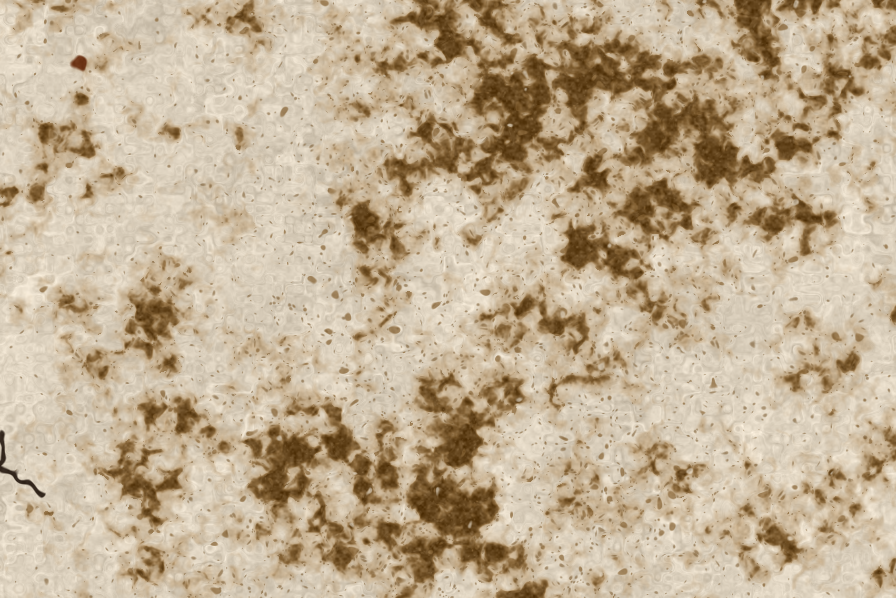
Give the GLSL for this texture, as a Shadertoy shader.

```glsl
// Pale, chalky ground stained by brown soil: a broad uneven band of blotches.
// Layered value noise sets the soil depth, which drives a tan-to-brown ramp;
// hashed cells scatter specks, and a noise slope gives the surface its relief.

#define BLOTCH_SCALE 8.0
#define CLUMP_SCALE 28.0
#define CRUMB_SCALE 85.0
#define BAND_WIDTH 0.53
#define BAND_GAIN 0.20
#define CLEAN_LEVEL 0.32
#define RELIEF 0.28
#define GRAIN 0.09

const vec3 CHALK = vec3(0.865, 0.820, 0.745);
const vec3 DUST  = vec3(0.755, 0.655, 0.515);
const vec3 SOIL  = vec3(0.540, 0.405, 0.225);
const vec3 PEAT  = vec3(0.365, 0.245, 0.090);
const vec3 TWIG  = vec3(0.200, 0.150, 0.110);
const vec3 RUST  = vec3(0.430, 0.210, 0.090);

float hash(vec2 p) {
    return fract(sin(dot(p, vec2(127.1, 311.7))) * 43758.5453);
}

float noise(vec2 p) {
    vec2 i = floor(p), f = fract(p);
    f = f * f * (3.0 - 2.0 * f);
    return mix(mix(hash(i), hash(i + vec2(1, 0)), f.x),
               mix(hash(i + vec2(0, 1)), hash(i + vec2(1, 1)), f.x), f.y);
}

// Fractal noise, normalised to 0..1, rotated between octaves
float fbm(vec2 p) {
    float sum = 0.0, amp = 0.5, total = 0.0;
    for (int i = 0; i < 4; i++) {
        sum += amp * noise(p);
        total += amp;
        p = mat2(1.6, 1.2, -1.2, 1.6) * p + 17.3;
        amp *= 0.55;
    }
    return sum / total;
}

// How much soil a region tends to hold, 0 clean to about 1.5
float soilBand(vec2 p) {
    float offset = abs(p.x - 0.75 - 0.2 * p.y) / BAND_WIDTH;
    float band = exp(-offset * offset * offset);
    vec2 low = (p - vec2(0.83, 0.10)) / vec2(0.30, 0.14);
    vec2 high = (p - vec2(0.97, 0.92)) / vec2(0.14, 0.16);
    return band + 0.5 * exp(-dot(low, low)) + 0.35 * exp(-dot(high, high));
}

// Round specks, one per hashed cell; chance is the filled share of cells
float specks(vec2 p, float scale, float chance, float pixel) {
    vec2 q = p * scale, cell = floor(q);
    float cover = 0.0;
    for (int y = -1; y <= 1; y++)
    for (int x = -1; x <= 1; x++) {
        vec2 id = cell + vec2(x, y);
        vec2 centre = id + vec2(hash(id + 3.1), hash(id + 7.7));
        float radius = mix(0.10, 0.36, pow(hash(id + 11.9), 2.0));
        float soft = max(0.10, pixel * scale);
        float dot_ = 1.0 - smoothstep(radius - soft, radius + soft, length(q - centre));
        cover = max(cover, dot_ * step(hash(id + 23.5), chance));
    }
    return cover;
}

float segment(vec2 p, vec2 a, vec2 b) {
    vec2 d = b - a;
    return length(p - a - d * clamp(dot(p - a, d) / dot(d, d), 0.0, 1.0));
}

void mainImage(out vec4 fragColor, in vec2 fragCoord) {
    vec2 p = fragCoord / iResolution.y;
    float pixel = 1.0 / iResolution.y;
    vec2 warp = vec2(noise(p * 60.0), noise(p * 60.0 + 40.0)) - 0.5;
    vec2 w = p + 0.012 * warp;

    // Soil depth: large blotches broken into clumps and crumbs
    float band = soilBand(p);
    float depth = fbm(w * BLOTCH_SCALE) - 0.5
                + 0.85 * (fbm(w * CLUMP_SCALE + 9.0) - 0.5)
                + 0.30 * (noise(w * CRUMB_SCALE) - 0.5)
                + BAND_GAIN * band - CLEAN_LEVEL;

    // Chalk surface lit from the upper left
    vec2 r = p * 20.0 + 2.0 * warp;
    float slope = fbm(r) - fbm(r + vec2(-0.22, 0.25));
    vec3 color = CHALK + RELIEF * slope * vec3(1.0, 1.02, 1.05);
    color -= 0.10 * (fbm(p * 5.0 + 31.0) - 0.5);

    // Dust, soil and deep soil
    color = mix(color, DUST, smoothstep(-0.36, 0.05, depth));
    color = mix(color, SOIL, smoothstep(-0.06, 0.09, depth));
    color = mix(color, PEAT, 0.92 * smoothstep(0.02, 0.21, depth));

    // Scattered crumbs of soil and a few pale chips
    float chance = 0.02 + 0.16 * band + 0.4 * smoothstep(-0.25, 0.05, depth);
    color = mix(color, SOIL, 0.75 * specks(w, 58.0, 0.45 * chance, pixel));
    color = mix(color, SOIL * 0.9, 0.60 * specks(w + 5.0, 120.0, chance, pixel));
    color = mix(color, CHALK, 0.70 * specks(w + 9.0, 45.0, 0.035 * band, pixel));

    // Faint scratch, rusty pebble and a twig at the left edge
    float scratch = segment(w, vec2(1.33, 0.02), vec2(1.46, 0.25));
    color = mix(color, DUST, 0.5 * (1.0 - smoothstep(0.001, 0.008, scratch)));
    float pebble = length(w - vec2(0.133, 0.892)) - 0.012;
    color = mix(color, RUST, 1.0 - smoothstep(-0.003, 0.003, pebble));
    float twig = min(segment(w, vec2(-0.02, 0.235), vec2(0.075, 0.172)),
                     segment(w, vec2(0.0, 0.222), vec2(0.004, 0.275))) - 0.004;
    color = mix(color, TWIG, 1.0 - smoothstep(-pixel, 1.5 * pixel, twig));

    // Fine grain, stronger on the soil
    float grain = noise(p * 170.0) + 0.6 * noise(p * 290.0) - 0.8;
    color += GRAIN * grain * (0.5 + smoothstep(-0.2, 0.1, depth));
    fragColor = vec4(clamp(color, 0.0, 1.0), 1.0);
}
```
